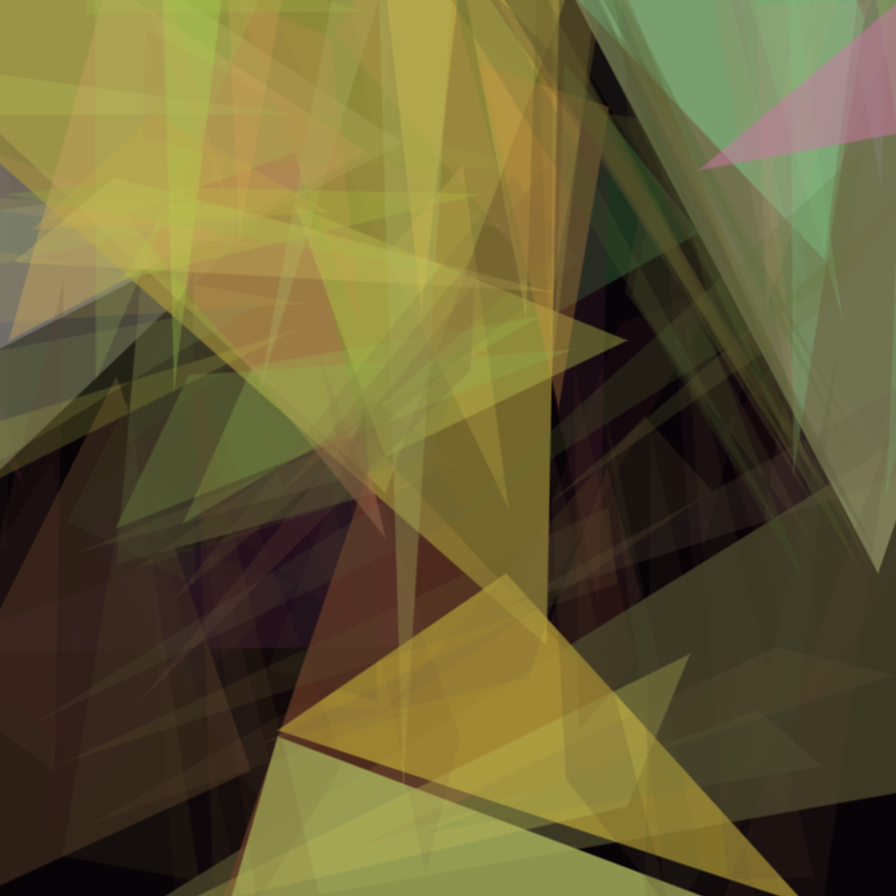
Reproduce this background procedurally as a WebGL 1 fragment shader.

```glsl
precision highp float;
// Overlapping sheets of coloured glass on a near-black ground.
// Broad triangles set the light and dark masses; looped families of hashed
// slender shards cross them and split them into finer translucent facets.

uniform vec2 u_resolution;

const float UP = 1.5708;
const float EDGE_SOFTNESS = 0.0028;
const int SHARD_COUNT = 15;

vec3 hash3(float n) {
  return fract(sin(n * vec3(12.99, 78.23, 39.42) + vec3(1.3, 4.1, 2.7)) * 437.58);
}

float cross2(vec2 a, vec2 b) {
  return a.x * b.y - a.y * b.x;
}

// Signed distance to the line a-b, positive on its left.
float lineSide(vec2 p, vec2 a, vec2 b) {
  return cross2(b - a, p - a) / length(b - a);
}

// Smoothed triangle coverage, for either winding.
float triangle(vec2 p, vec2 a, vec2 b, vec2 c, float blur) {
  float winding = sign(cross2(b - a, c - a));
  float inside = min(lineSide(p, a, b) * winding,
                 min(lineSide(p, b, c) * winding, lineSide(p, c, a) * winding));
  return clamp(inside / blur + 0.5, 0.0, 1.0);
}

// Lays one translucent sheet over the canvas; tint.a is its opacity.
void sheet(inout vec3 canvas, vec3 pen, vec2 a, vec2 b, vec2 c, vec4 tint) {
  canvas = mix(canvas, tint.rgb, tint.a * triangle(pen.xy, a, b, c, pen.z));
}

// Scatters shards whose tips lie in a box and whose tails follow an angle.
void shards(inout vec3 canvas, vec3 pen, float seed, vec2 corner, vec2 extent,
            float angle, float spread, vec2 size, vec4 tint) {
  for (int i = 0; i < SHARD_COUNT; i++) {
    float id = seed + float(i);
    vec3 place = hash3(id);
    vec3 form = hash3(id + 51.7);
    vec3 hue = hash3(id + 93.1) - 0.5;
    float turn = angle + (place.z - 0.5) * spread;
    vec2 along = vec2(cos(turn), sin(turn));
    vec2 tip = corner + extent * place.xy;
    vec2 tail = tip + along * size.x * mix(0.5, 1.2, form.x);
    vec2 across = vec2(-along.y, along.x) * size.y * mix(0.35, 1.3, form.y);
    vec2 slant = along * size.x * 0.3 * (form.z - 0.5);
    vec4 color = vec4(tint.rgb * (1.0 + 0.45 * hue), tint.a * mix(0.6, 1.4, form.z));
    sheet(canvas, pen, tip, tail + across + slant, tail - across - slant, color);
  }
}

void main() {
  float pixel = 1.0 / min(u_resolution.x, u_resolution.y);
  vec3 pen = vec3(gl_FragCoord.xy / u_resolution, max(pixel, EDGE_SOFTNESS));
  vec3 c = vec3(0.03, 0.01, 0.025);

  // Dim lower ground: plum, brown and deep green.
  sheet(c, pen, vec2(-0.1, 0.27), vec2(0.42, 0.46), vec2(0.48, 0.28), vec4(0.13, 0.05, 0.12, 0.8));
  sheet(c, pen, vec2(0.13, 0.58), vec2(-0.2, -0.08), vec2(0.28, 0.14), vec4(0.24, 0.17, 0.11, 0.7));
  sheet(c, pen, vec2(0.13, 0.37), vec2(0.16, 0.72), vec2(0.42, 0.45), vec4(0.24, 0.23, 0.15, 0.9));
  sheet(c, pen, vec2(0.62, 0.65), vec2(0.63, 0.93), vec2(0.78, 0.74), vec4(0.13, 0.23, 0.13, 0.85));
  shards(c, pen, 3.0, vec2(0.0, 0.0), vec2(0.95, 0.5), UP, 1.4, vec2(0.5, 0.12), vec4(0.25, 0.12, 0.14, 0.25));

  // Dark olive wedge and the red-brown blade beside it.
  sheet(c, pen, vec2(0.12, -0.04), vec2(1.2, 0.63), vec2(1.2, 0.15), vec4(0.25, 0.24, 0.15, 0.9));
  sheet(c, pen, vec2(0.42, 0.5), vec2(0.24, -0.03), vec2(0.7, 0.2), vec4(0.42, 0.23, 0.15, 0.7));

  // Grey and mauve light from the left.
  sheet(c, pen, vec2(-0.1, 0.38), vec2(-0.1, 0.75), vec2(0.36, 0.82), vec4(0.42, 0.41, 0.34, 0.65));
  sheet(c, pen, vec2(-0.1, 0.56), vec2(-0.1, 1.2), vec2(0.45, 0.84), vec4(0.5, 0.5, 0.5, 0.7));

  // Golden upper mass, brightest near the top, with its falling beams.
  sheet(c, pen, vec2(-0.4, 1.17), vec2(0.61, 0.28), vec2(0.63, 1.3), vec4(0.62, 0.55, 0.22, 0.72));
  sheet(c, pen, vec2(-0.3, 1.13), vec2(0.43, 0.45), vec2(0.74, 1.3), vec4(0.7, 0.7, 0.3, 0.4));
  sheet(c, pen, vec2(0.01, 0.62), vec2(0.12, 1.02), vec2(0.41, 0.83), vec4(0.76, 0.62, 0.36, 0.5));
  sheet(c, pen, vec2(0.14, 0.76), vec2(0.33, 0.83), vec2(0.43, 0.4), vec4(0.68, 0.44, 0.32, 0.45));
  sheet(c, pen, vec2(0.7, 0.62), vec2(0.33, 0.77), vec2(0.43, 0.49), vec4(0.73, 0.76, 0.31, 0.4));
  shards(c, pen, 21.0, vec2(0.1, 0.42), vec2(0.53, 0.4), UP + 0.1, 0.7, vec2(0.65, 0.08), vec4(0.74, 0.71, 0.31, 0.27));
  shards(c, pen, 120.0, vec2(0.25, 0.6), vec2(0.4, 0.4), 3.2, 0.9, vec2(0.5, 0.06), vec4(0.7, 0.68, 0.32, 0.2));
  sheet(c, pen, vec2(0.45, 0.12), vec2(0.42, 1.1), vec2(0.51, 1.1), vec4(0.68, 0.7, 0.38, 0.35));

  // Pale green upper right corner and the slanted blades along its border.
  sheet(c, pen, vec2(0.6, 1.08), vec2(0.98, 0.36), vec2(1.3, 1.3), vec4(0.53, 0.54, 0.37, 0.82));
  sheet(c, pen, vec2(0.55, 1.1), vec2(0.92, 0.71), vec2(0.97, 1.1), vec4(0.5, 0.74, 0.52, 0.6));
  shards(c, pen, 45.0, vec2(0.82, 0.42), vec2(0.2, 0.45), UP, 0.6, vec2(0.6, 0.06), vec4(0.57, 0.65, 0.45, 0.25));
  shards(c, pen, 160.0, vec2(0.88, 0.34), vec2(0.1, 0.15), 2.07, 0.16, vec2(0.7, 0.03), vec4(0.32, 0.33, 0.18, 0.24));
  sheet(c, pen, vec2(0.78, 0.81), vec2(1.1, 1.08), vec2(1.05, 0.86), vec4(0.8, 0.46, 0.65, 0.5));

  // Bright lower facets, parted by a thin dark seam.
  sheet(c, pen, vec2(0.565, 0.36), vec2(0.31, 0.185), vec2(0.9, -0.01), vec4(0.74, 0.65, 0.22, 0.72));
  sheet(c, pen, vec2(0.25, -0.03), vec2(0.31, 0.178), vec2(0.81, -0.01), vec4(0.64, 0.68, 0.35, 0.85));
  sheet(c, pen, vec2(0.18, -0.02), vec2(0.77, 0.27), vec2(0.7, 0.1), vec4(0.75, 0.74, 0.34, 0.35));

  // Slivers rising to the right, and faint upright ones, in the lower half.
  shards(c, pen, 70.0, vec2(0.02, 0.04), vec2(0.6, 0.45), 0.5, 0.8, vec2(0.55, 0.05), vec4(0.46, 0.41, 0.24, 0.16));
  shards(c, pen, 200.0, vec2(0.05, 0.5), vec2(0.95, 0.2), -UP, 0.6, vec2(0.55, 0.06), vec4(0.36, 0.3, 0.17, 0.13));

  gl_FragColor = vec4(c, 1.0);
}
```
